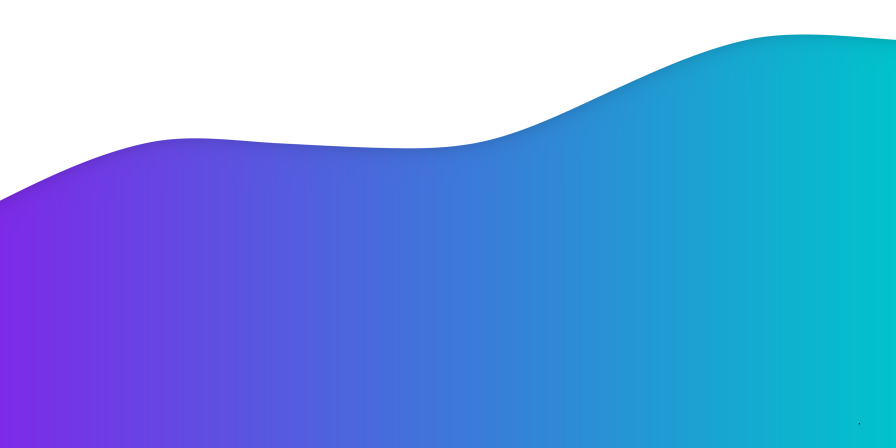
This background is drawn by a Shadertoy shader. Its source:

```glsl
// Wave knots: position, height, slope
const vec3 KNOTS[9] = vec3[9](
    vec3(0.000, 0.552, 0.50), vec3(0.333, 0.682, 0.20),
    vec3(0.625, 0.680, -0.05), vec3(0.898, 0.669, -0.01),
    vec3(1.068, 0.682, 0.20), vec3(1.354, 0.792, 0.46),
    vec3(1.667, 0.911, 0.22), vec3(1.797, 0.923, 0.00),
    vec3(2.000, 0.911, -0.07));

// Cubic Hermite curve through the knots
float waveHeight(float x) {
    int i = 0;
    while (i < 7 && x > KNOTS[i + 1].x) i++;
    vec3 a = KNOTS[i], b = KNOTS[i + 1];
    float span = b.x - a.x;
    float t = (x - a.x) / span;
    float s = 1.0 - t;
    return mix(a.y, b.y, t * t * (3.0 - 2.0 * t))
         + span * t * s * (a.z * s - b.z * t);
}

void mainImage(out vec4 fragColor, in vec2 fragCoord) {
    vec2 p = fragCoord / iResolution.xy * vec2(2.0, 1.0);
    float pixel = 1.0 / iResolution.y;

    // Distance below the crest, corrected for slope
    float height = waveHeight(p.x);
    float slope = (waveHeight(p.x + 0.002) - waveHeight(p.x - 0.002)) / 0.004;
    float depth = (height - p.y) / sqrt(1.0 + slope * slope);

    // Violet to teal fill with a soft shade along its rim
    vec3 violet = vec3(0.490, 0.165, 0.910);
    vec3 teal = vec3(0.000, 0.765, 0.800);
    vec3 fill = mix(violet, teal, p.x * 0.5);
    fill *= 1.0 - 0.11 * exp(-max(depth, 0.0) / 0.016);

    // White sky above the wave
    vec3 color = mix(vec3(1.0), fill, smoothstep(-0.7 * pixel, 0.7 * pixel, depth));

    // Tiny dark speck near the lower right corner
    float speck = length(p - vec2(1.918, 0.054)) - 0.0015;
    color *= 1.0 - 0.8 * smoothstep(0.5 * pixel, -0.5 * pixel, speck);

    fragColor = vec4(color, 1.0);
}
```
